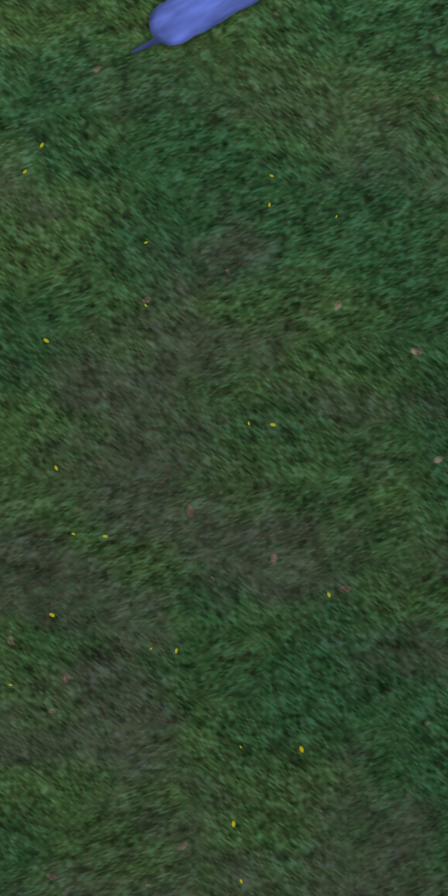
Give the GLSL for this texture, as a Shadertoy shader.

```glsl
// A mown lawn seen from above, with a folded blue cloth at the top edge.
// Broad noise tints the turf, stretched noise draws the blades, and hashed
// cells scatter petals and dead leaves; the cloth is two tapered capsules.

#define LUSH   vec3(0.160, 0.272, 0.165)
#define OLIVE  vec3(0.212, 0.302, 0.168)
#define DRY    vec3(0.235, 0.268, 0.212)
#define PETAL  vec3(0.70, 0.64, 0.10)
#define LEAF   vec3(0.40, 0.33, 0.31)
#define CLOTH  vec3(0.34, 0.41, 0.71)
#define BLADE_FREQ 105.0
#define BLADE_CONTRAST 0.95
#define PETAL_DENSITY 0.07
#define LEAF_DENSITY 0.07

// Integer hash of a lattice point, 0 to 1
float hash(vec2 cell) {
    uvec2 q = uvec2(ivec2(cell)) * uvec2(1597334677u, 3812015801u);
    uint h = (q.x ^ q.y) * 1597334677u;
    h = (h ^ (h >> 15)) * 2246822519u;
    h ^= h >> 13;
    return float(h >> 8) / 16777216.0;
}

float noise(vec2 p) {
    vec2 i = floor(p), f = fract(p);
    f = f * f * (3.0 - 2.0 * f);
    float low = mix(hash(i), hash(i + vec2(1, 0)), f.x);
    float high = mix(hash(i + vec2(0, 1)), hash(i + vec2(1, 1)), f.x);
    return mix(low, high, f.y);
}

float fbm(vec2 p) {
    float sum = 0.0, amp = 0.53;
    for (int i = 0; i < 4; i++) {
        sum += amp * noise(p);
        p = mat2(1.6, 1.2, -1.2, 1.6) * p + 17.3;
        amp *= 0.5;
    }
    return sum;
}

mat2 rotation(float angle) {
    float c = cos(angle), s = sin(angle);
    return mat2(c, s, -s, c);
}

// Short strokes lying along one direction
float blades(vec2 p, float angle) {
    vec2 q = rotation(-angle) * p * BLADE_FREQ;
    return 0.6 * noise(q * vec2(0.9, 2.1) + 40.0) + 0.4 * noise(q * vec2(0.4, 0.9) + 90.0);
}

// Coverage of sparse, randomly turned ovals, one per chosen cell
float specks(vec2 p, float freq, float density, float radius, float seed, float px) {
    vec2 cell = floor(p * freq);
    vec2 key = cell + seed;
    vec2 centre = (cell + 0.2 + 0.6 * vec2(hash(key + 101.0), hash(key + 211.0))) / freq;
    vec2 d = rotation(6.283 * hash(key + 307.0)) * (p - centre);
    float size = radius * mix(0.5, 1.2, hash(key + 401.0));
    float dist = length(d * vec2(0.75, 1.3)) - size;
    return step(hash(key), density) * smoothstep(px, -px, dist);
}

// Capsule whose radius runs from ra to rb
float taper(vec2 p, vec2 a, vec2 b, float ra, float rb) {
    vec2 ab = b - a;
    float t = clamp(dot(p - a, ab) / dot(ab, ab), 0.0, 1.0);
    return length(p - a - ab * t) - mix(ra, rb, t);
}

vec3 lawn(vec2 p, float px) {
    // Broad patches of lush, olive and dry turf
    float patches = fbm(p * vec2(2.6, 4.0) + 5.0);
    float bare = fbm(p * vec2(3.5, 5.5) + 31.0);
    vec3 col = mix(OLIVE, LUSH, smoothstep(0.3, 0.7, patches + 0.22 * (p.x - 0.5)));
    float dryness = smoothstep(0.42, 0.72, bare + 0.14 * (0.5 - p.x));
    dryness *= smoothstep(2.0, 1.5, p.y);
    col = mix(col, DRY, 0.85 * dryness);

    // Blades leaning two ways, with dark gaps between tufts
    float lean = smoothstep(0.35, 0.65, noise(p * 6.0 + 12.0));
    float grain = mix(blades(p, -0.65), blades(p, 0.35), lean);
    float tufts = fbm(p * vec2(26.0, 34.0) + 60.0);
    float gaps = smoothstep(0.36, 0.12, noise(p * 72.0 + 8.0));
    float light = 1.0 + BLADE_CONTRAST * (grain - 0.5) * (1.0 - 0.3 * dryness);
    light += 0.42 * (tufts - 0.5) - 0.14 * gaps;
    light *= mix(0.97, 1.08, smoothstep(0.9, 2.0, p.y));
    col *= light;

    // Fine hue variation: warm straw against cool sheen
    float hue = noise(p * 95.0 + 150.0) - 0.5;
    col += hue * vec3(0.030, -0.012, 0.010);
    col.b += 0.045 * smoothstep(0.55, 0.85, grain);

    // Scattered litter, petals thicker toward the left
    col = mix(col, LEAF * light, 0.75 * specks(p, 11.0, LEAF_DENSITY, 0.009, 500.0, px));
    float petalShare = PETAL_DENSITY * (1.35 - p.x * 1.2);
    return mix(col, PETAL, 0.9 * specks(p, 14.0, petalShare, 0.0048, 900.0, px));
}

void mainImage(out vec4 fragColor, in vec2 fragCoord) {
    vec2 p = fragCoord / iResolution.x;
    float px = 1.0 / iResolution.x;
    vec3 col = lawn(p, px);

    // Cloth with its thin trailing corner, above a soft shadow
    vec2 head = vec2(0.383, 1.945), tail = vec2(0.565, 2.055);
    vec2 axis = normalize(tail - head);
    vec2 q = vec2(dot(p - head, axis), dot(p - head, vec2(-axis.y, axis.x)));
    float body = taper(p, head, tail, 0.050, 0.054) + 0.008 * (noise(p * 28.0) - 0.5);
    float cord = taper(p, vec2(0.296, 1.884), vec2(0.355, 1.912), 0.003, 0.008);
    float dist = min(body, cord);
    col *= 1.0 - 0.3 * smoothstep(0.015, 0.0, dist);

    // Folds run along the cloth and darken toward its rim
    float folds = fbm(q * vec2(13.0, 48.0) + 70.0);
    float shade = 0.74 + 0.55 * folds - 0.22 * smoothstep(-0.016, 0.0, body);
    shade -= 0.2 * smoothstep(0.0, -0.045, q.x);
    col = mix(col, CLOTH * shade, smoothstep(px, -px, dist));

    fragColor = vec4(clamp(col, 0.0, 1.0), 1.0);
}
```
